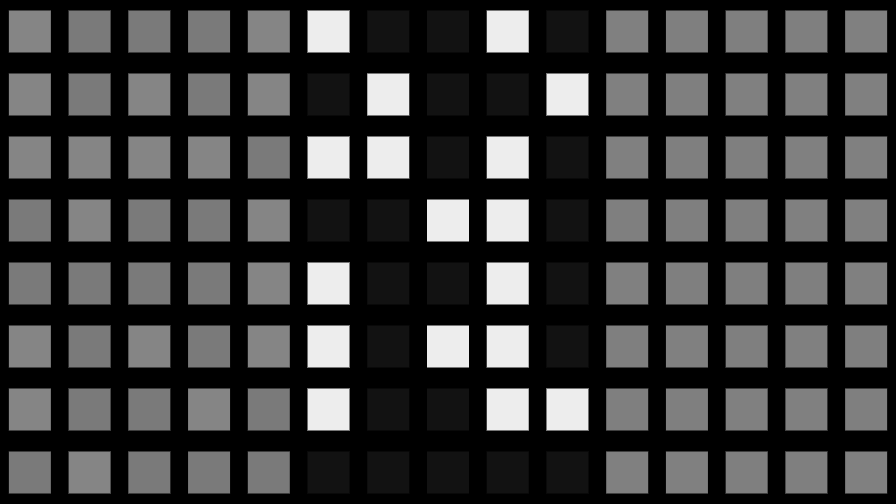
A Shadertoy shader for this pattern:

```glsl
// One random bit per cell, returned as -1 or 1
float randomSign(ivec2 cell) {
    uint h = uint(cell.x) * 374761393u + uint(cell.y) * 668265263u;
    h = (h ^ (h >> 13)) * 1274126177u;
    h = (h ^ (h >> 16)) * 2246822519u;
    return (h >> 31) == 1u ? 1.0 : -1.0;
}

float squareDistance(vec2 p, float halfSide) {
    vec2 d = abs(p) - halfSide;
    return max(d.x, d.y);
}

// Faint contrast on the left, full in the middle, almost none on the right
float bandContrast(int column) {
    return column < 5 ? 0.023 : column < 10 ? 0.428 : 0.002;
}

void mainImage(out vec4 fragColor, in vec2 fragCoord) {
    // Grid of 15 by 8 cells, in units of the canvas height
    vec2 p = fragCoord / iResolution.y;
    vec2 pitch = vec2(iResolution.x / iResolution.y, 1.0) / vec2(15.0, 8.0);
    ivec2 cell = ivec2(floor(p / pitch));
    vec2 local = (fract(p / pitch) - 0.5) * pitch;

    // Two grey levels around the middle, spread by the band's contrast
    float level = 0.5 + bandContrast(cell.x) * randomSign(cell + 1);

    // Antialiased square on black
    float coverage = clamp(0.5 - squareDistance(local, 1.0 / 24.0) * iResolution.y, 0.0, 1.0);
    fragColor = vec4(vec3(level * coverage), 1.0);
}
```
